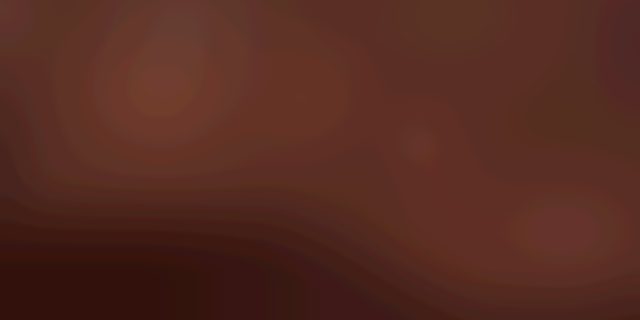
Give the GLSL for this background, as a Shadertoy shader.

```glsl
// Soft warm-brown backdrop: a dark sloping floor under a blurred copper haze.
// Elliptical Gaussian glows tint a flat base, a curved band fades it into the
// dark lower edge, and soft tonal steps leave faint contours in the blur.

#define BASE_BROWN vec3(0.336, 0.174, 0.128)
#define FLOOR_LEFT vec3(0.200, 0.068, 0.048)
#define FLOOR_RIGHT vec3(0.240, 0.105, 0.092)
#define FLOOR_HEIGHT 0.30
#define FADE_BELOW 0.20
#define FADE_ABOVE 0.16
#define TONE_STEP vec3(0.022, 0.020, 0.024)
#define STEP_SOFTNESS 0.16

// Gaussian falloff around a centre, with separate radii per axis.
float glow(vec2 p, vec2 centre, vec2 radius) {
    vec2 d = (p - centre) / radius;
    return exp(-dot(d, d));
}

// Height of the middle of the dark band at horizontal position x.
float floorLine(float x) {
    float slope = 1.0 - smoothstep(0.80, 1.60, x);
    float rightRise = smoothstep(1.75, 2.0, x);
    return 0.03 + FLOOR_HEIGHT * slope + 0.04 * rightRise;
}

// Coloured light and shade added to the base brown.
vec3 haze(vec2 p) {
    vec3 tint = vec3(0.0);
    // Copper light on the left, its core and its reddish extension
    tint += vec3(0.080, 0.044, 0.036) * glow(p, vec2(0.50, 0.68), vec2(0.33, 0.26));
    tint += vec3(0.020, 0.014, 0.008) * glow(p, vec2(0.49, 0.71), vec2(0.16, 0.12));
    tint += vec3(0.056, 0.018, 0.016) * glow(p, vec2(0.98, 0.69), vec2(0.19, 0.20));
    // Greyer light along the upper left
    tint += vec3(0.034, 0.044, 0.046) * glow(p, vec2(0.58, 0.98), vec2(0.28, 0.22));
    tint += vec3(0.032, 0.036, 0.042) * glow(p, vec2(0.00, 0.97), vec2(0.14, 0.16));
    // Red column, small round light and lower right light
    tint += vec3(0.034, 0.006, 0.010) * glow(p, vec2(1.36, 0.50), vec2(0.17, 0.25));
    tint += vec3(0.018, 0.014, 0.020) * glow(p, vec2(1.30, 0.55), vec2(0.10, 0.10));
    tint += vec3(0.026, 0.000, 0.000) * glow(p, vec2(1.44, 0.25), vec2(0.20, 0.20));
    tint += vec3(0.058, 0.027, 0.036) * glow(p, vec2(1.77, 0.28), vec2(0.24, 0.17));
    // Faint lift along the top centre
    tint += vec3(0.022, 0.020, 0.018) * glow(p, vec2(1.42, 0.96), vec2(0.34, 0.24));
    // Shaded left and plum right edges
    tint -= vec3(0.055, 0.032, 0.006) * glow(p, vec2(0.00, 0.47), vec2(0.12, 0.26));
    tint -= vec3(0.032, 0.024, -0.020) * glow(p, vec2(2.00, 0.87), vec2(0.13, 0.18));
    return tint;
}

// Rounds each channel to even levels, with a smooth ramp between them.
vec3 softSteps(vec3 colour) {
    vec3 level = colour / TONE_STEP;
    vec3 ramp = smoothstep(0.5 - STEP_SOFTNESS, 0.5 + STEP_SOFTNESS, fract(level));
    return (floor(level) + ramp) * TONE_STEP;
}

void mainImage(out vec4 fragColor, in vec2 fragCoord) {
    vec2 p = fragCoord / iResolution.xy * vec2(2.0, 1.0);
    vec3 lit = BASE_BROWN + haze(p);

    // Blend into the dark floor
    float line = floorLine(p.x);
    float above = smoothstep(line - FADE_BELOW, line + FADE_ABOVE, p.y);
    vec3 shade = mix(FLOOR_LEFT, FLOOR_RIGHT, smoothstep(0.4, 1.2, p.x));

    fragColor = vec4(softSteps(mix(shade, lit, above)), 1.0);
}
```
